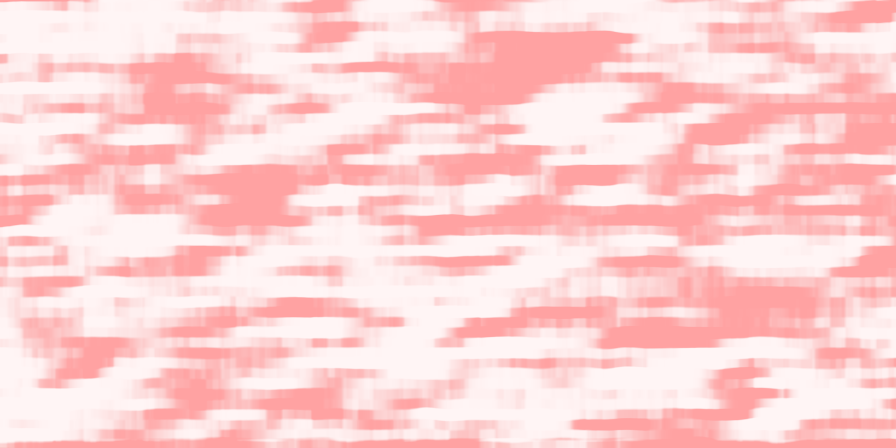
A Shadertoy shader for this texture:

```glsl
// Pale pink brushed texture: stepped horizontal streaks that climb to the right.

const float ROWS = 44.0;          // streak rows over the canvas height
const float ROW_SHIFT = 0.04;     // sideways drift of the streaks per row
const float FIELD_SPREAD = 0.153; // standard deviation of the summed noise

const vec3 PALE = vec3(1.0, 0.96, 0.96);
const vec3 PINK = vec3(1.0, 0.635, 0.635);

float hash(vec2 p) {
    return fract(sin(dot(p, vec2(127.1, 311.7))) * 43758.5453);
}

// Value noise around zero; softness 0.5 is smooth, small values are blocky.
float noise(vec2 p, float softness) {
    vec2 cell = floor(p);
    vec2 t = smoothstep(0.5 - softness, 0.5 + softness, fract(p));
    float low = mix(hash(cell), hash(cell + vec2(1.0, 0.0)), t.x);
    float high = mix(hash(cell + vec2(0.0, 1.0)), hash(cell + vec2(1.0, 1.0)), t.x);
    return mix(low, high, t.y) - 0.5;
}

// Strength of the pink along one row.
float rowField(float x, float row) {
    float climbing = noise(vec2((x - ROW_SHIFT * row) / 0.125, row / 2.2), 0.5);
    float flatStreak = noise(vec2(x / 0.15 + row * 0.37, row + 80.0), 0.5);
    float columns = noise(vec2(x / 0.034, row / 2.6 + 190.0), 0.14);
    float fineColumns = noise(vec2(x / 0.013, row / 1.7 + 310.0), 0.25);
    return 0.6 * climbing + 0.3 * flatStreak + 0.11 * columns + 0.05 * fineColumns;
}

// Rows joined by a short soft step.
float streakField(vec2 p) {
    float wobble = 0.22 * noise(vec2(p.x / 0.05, p.y * 12.0 + 40.0), 0.5);
    float y = p.y * ROWS + wobble;
    float row = floor(y);
    float blend = smoothstep(0.66, 1.0, fract(y));
    return mix(rowField(p.x, row), rowField(p.x, row + 1.0), blend);
}

// Pink strip with a ragged top along the lower border.
float borderStrip(vec2 p) {
    float top = 0.018 + 0.012 * noise(vec2(p.x / 0.06, 7.0), 0.5);
    return 1.0 - smoothstep(top - 0.008, top + 0.004, p.y);
}

vec3 streakColour(float strength) {
    float tint = smoothstep(-1.3, 1.2, strength);
    tint *= tint;
    vec3 colour = mix(PALE, PINK, tint);
    colour.r -= 0.04 * tint * (1.0 - tint);
    return colour;
}

void mainImage(out vec4 fragColor, in vec2 fragCoord) {
    vec2 p = fragCoord / iResolution.y;
    float strength = streakField(p) / FIELD_SPREAD + 1.8 * borderStrip(p);
    fragColor = vec4(streakColour(strength), 1.0);
}
```
